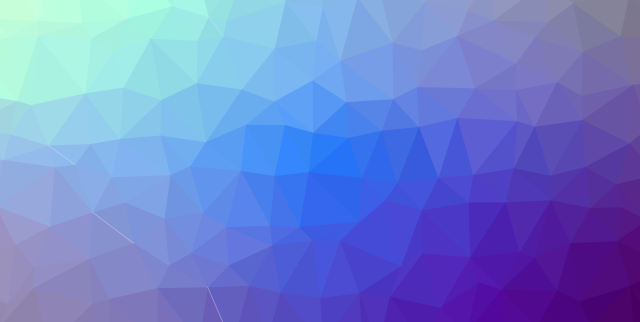
This background is drawn by a WebGL 2 fragment shader. Its source:

```glsl
#version 300 es
precision highp float;
// Low-poly gradient: a jittered lattice is split into triangles, and each
// facet takes one flat colour from a smooth mint-blue-violet colour mesh
// sampled at its centroid. A few facet edges carry a faint pale hairline.

#define CELL vec2(0.120, 0.127)  // lattice cell, in canvas heights
#define PHASE vec2(0.10, 0.22)   // lattice offset, in cells
#define JITTER 0.70              // vertex scatter, in cells
#define FACET_CONTRAST 0.03      // random brightness per facet
#define HAIRLINE_CHANCE 0.03
#define HAIRLINE_ALPHA 0.35

uniform vec2 u_resolution;
out vec4 fragColor;

vec2 hash2(vec2 p) {
    vec3 q = fract(p.xyx * vec3(0.1031, 0.1030, 0.0973));
    q += dot(q, q.yzx + 33.33);
    return fract((q.xx + q.yz) * q.zy);
}

// Five evenly spaced colour stops, t in 0..1
vec3 ramp(float t, vec3 a, vec3 b, vec3 c, vec3 d, vec3 e) {
    t *= 4.0;
    vec3 col = mix(a, b, clamp(t, 0.0, 1.0));
    col = mix(col, c, clamp(t - 1.0, 0.0, 1.0));
    col = mix(col, d, clamp(t - 2.0, 0.0, 1.0));
    return mix(col, e, clamp(t - 3.0, 0.0, 1.0));
}

// Colour mesh: horizontal ramps blended from top (y = 0) to bottom (y = 1)
vec3 meshColor(vec2 uv) {
    float x = uv.x;
    vec3 top = ramp(x, vec3(.79, 1., .85), vec3(.65, 1., .88),
        vec3(.53, .74, .92), vec3(.57, .60, .79), vec3(.50, .50, .53));
    vec3 upper = ramp(x, vec3(.69, .98, .87), vec3(.58, .87, .91),
        vec3(.43, .66, .95), vec3(.48, .49, .82), vec3(.47, .41, .64));
    vec3 middle = ramp(x, vec3(.59, .72, .91), vec3(.48, .69, .94),
        vec3(.12, .47, .99), vec3(.30, .31, .82), vec3(.35, .22, .59));
    vec3 lower = ramp(x, vec3(.62, .58, .77), vec3(.49, .56, .84),
        vec3(.26, .36, .89), vec3(.31, .14, .72), vec3(.32, .04, .47));
    vec3 bottom = ramp(x, vec3(.57, .53, .67), vec3(.48, .44, .72),
        vec3(.31, .26, .76), vec3(.33, .03, .63), vec3(.28, 0., .37));
    return ramp(uv.y, top, upper, middle, lower, bottom);
}

vec2 vertex(vec2 id) {
    return (id + PHASE + (hash2(id + 57.0) - 0.5) * JITTER) * CELL;
}

// Signed distance to the line through a and b
float lineDist(vec2 p, vec2 a, vec2 b) {
    vec2 e = normalize(b - a);
    return dot(p - a, vec2(e.y, -e.x));
}

// Signed distance bound of a triangle, negative inside
float triangleDist(vec2 p, vec2 a, vec2 b, vec2 c) {
    float side = -sign(lineDist(c, a, b));
    return max(max(lineDist(p, a, b) * side, lineDist(p, b, c) * side),
               lineDist(p, c, a) * side);
}

float segmentDist(vec2 p, vec2 a, vec2 b) {
    vec2 ab = b - a;
    return length(p - a - ab * clamp(dot(p - a, ab) / dot(ab, ab), 0.0, 1.0));
}

// One facet: premultiplied colour in rgb, coverage in a
vec4 facet(vec2 p, vec2 a, vec2 b, vec2 c, float pixel, float aspect, float seed) {
    float cover = clamp(0.5 - triangleDist(p, a, b, c) / pixel, 0.0, 1.0);
    vec2 centre = clamp((a + b + c) / 3.0 / vec2(aspect, 1.0), 0.0, 1.0);
    vec3 col = meshColor(centre) + (seed - 0.5) * FACET_CONTRAST;
    return vec4(col, 1.0) * cover;
}

void main() {
    // Units of the canvas height, y running down from the top edge
    float aspect = u_resolution.x / u_resolution.y;
    float pixel = 1.0 / u_resolution.y;
    vec2 p = vec2(gl_FragCoord.x, u_resolution.y - gl_FragCoord.y) * pixel;
    vec2 home = floor(p / CELL - PHASE);

    vec4 sum = vec4(0.0);
    float hairline = 0.0;
    for (int j = -1; j <= 1; j++) {
        for (int i = -1; i <= 1; i++) {
            vec2 id = home + vec2(i, j);
            vec2 a = vertex(id);
            vec2 b = vertex(id + vec2(1, 0));
            vec2 c = vertex(id + vec2(1, 1));
            vec2 d = vertex(id + vec2(0, 1));
            // Split each quad along its shorter diagonal
            if (distance(b, d) < distance(a, c)) {
                vec2 first = a;
                a = b; b = c; c = d; d = first;
            }
            vec2 seed = hash2(id + 211.0);
            sum += facet(p, a, b, c, pixel, aspect, seed.x);
            sum += facet(p, a, c, d, pixel, aspect, seed.y);
            // Rare bright seam on the diagonal
            float seam = 1.0 - smoothstep(0.0, pixel, segmentDist(p, a, c));
            hairline = max(hairline, seam * step(hash2(id + 91.0).x, HAIRLINE_CHANCE));
        }
    }
    vec3 col = sum.rgb / max(sum.a, 0.001);
    col = mix(col, vec3(0.85, 0.9, 0.95), hairline * HAIRLINE_ALPHA);
    fragColor = vec4(clamp(col, 0.0, 1.0), 1.0);
}
```
